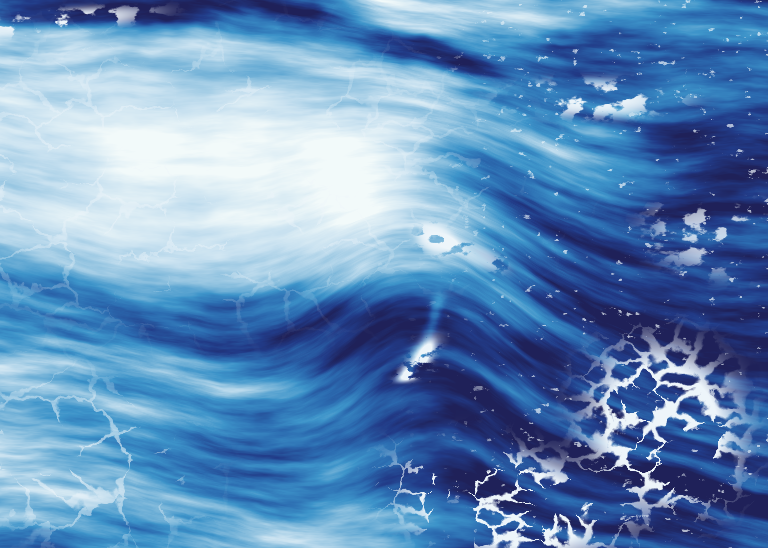
Reproduce this texture procedurally as a Shadertoy shader.

```glsl
// Churning blue sea with a pale aerated swell, a small cresting wave and lacy foam.

float hash(vec2 p) {
    vec3 q = fract(vec3(p.xyx) * 0.1031);
    q += dot(q, q.yzx + 33.33);
    return fract((q.x + q.y) * q.z);
}

float noise(vec2 p) {
    vec2 i = floor(p), f = fract(p);
    f = f * f * (3.0 - 2.0 * f);
    return mix(mix(hash(i), hash(i + vec2(1, 0)), f.x),
               mix(hash(i + vec2(0, 1)), hash(i + vec2(1, 1)), f.x), f.y);
}

float fbm(vec2 p) {
    float sum = 0.0, amp = 0.5;
    for (int i = 0; i < 5; i++) {
        sum += amp * noise(p);
        p = p * 2.03 + 17.3;
        amp *= 0.5;
    }
    return sum;
}

// Centred two-channel noise for bending coordinates
vec2 wobble(vec2 p) {
    return vec2(fbm(p), fbm(p + 41.7)) - 0.5;
}

// Soft-edged rotated ellipse with a flat middle
float blob(vec2 p, vec2 centre, vec2 radius, float angle) {
    float c = cos(angle), s = sin(angle);
    vec2 q = mat2(c, -s, s, c) * (p - centre) / radius;
    float d = dot(q, q);
    return exp(-d * d);
}

// Gap between nearest and second nearest cell point: zero on cell borders
float cellEdge(vec2 p) {
    vec2 cell = floor(p), f = fract(p);
    float near = 9.0, next = 9.0;
    for (int y = -1; y <= 1; y++)
    for (int x = -1; x <= 1; x++) {
        vec2 o = vec2(x, y);
        vec2 jitter = vec2(hash(cell + o), hash(cell + o + 57.0));
        float d = length(o + jitter - f);
        next = min(next, max(near, d));
        near = min(near, d);
    }
    return next - near;
}

// Broken, ragged net of foam threads
float foamNet(vec2 p, float scale, float width) {
    vec2 q = p + 0.07 * wobble(p * 13.0) + 0.025 * wobble(p * 48.0);
    float w = width * smoothstep(0.36, 0.62, fbm(p * 11.0 + 3.0)) + 0.005;
    float edge = cellEdge(q * vec2(scale, scale * 1.45));
    return (1.0 - smoothstep(w * 0.35, w, edge)) * smoothstep(0.01, 0.06, w);
}

// Small torn flecks
float flecks(vec2 p, float scale, float level) {
    return smoothstep(level, level + 0.09, fbm(p * vec2(scale, scale * 1.6)));
}

// Water brightness, 0 navy to 1 pale
float waterTone(vec2 p) {
    float t = mix(0.61, 0.14, smoothstep(0.55, 0.92, p.x));
    // pale swell, upper haze and sliding sheet
    t += 0.46 * blob(p, vec2(0.24, 0.70), vec2(0.62, 0.22), -0.05);
    t += 0.30 * blob(p, vec2(0.73, 0.66), vec2(0.17, 0.18), 0.0);
    t += 0.62 * blob(p, vec2(0.90, 0.99), vec2(0.32, 0.06), 0.05);
    t += 0.28 * blob(p, vec2(1.15, 0.88), vec2(0.50, 0.15), -0.1);
    t += 0.38 * blob(p, vec2(1.00, 0.76), vec2(0.29, 0.06), -0.33);
    // lit face of the wave and lighter shallows
    t += 0.25 * blob(p, vec2(0.87, 0.48), vec2(0.13, 0.14), -0.6);
    t += 0.20 * blob(p, vec2(0.62, 0.02), vec2(0.22, 0.07), 0.1);
    t += 0.16 * blob(p, vec2(0.04, 0.25), vec2(0.26, 0.13), -0.2);
    // troughs
    t -= 0.50 * blob(p, vec2(0.18, 0.995), vec2(0.40, 0.035), -0.03);
    t -= 0.42 * blob(p, vec2(0.70, 0.92), vec2(0.24, 0.03), -0.28);
    t -= 0.45 * blob(p, vec2(0.58, 0.40), vec2(0.27, 0.10), -0.08);
    t -= 0.20 * blob(p, vec2(0.20, 0.43), vec2(0.22, 0.035), -0.25);
    t -= 0.20 * blob(p, vec2(0.92, 0.36), vec2(0.15, 0.05), -0.4);
    t -= 0.14 * blob(p, vec2(0.60, 0.20), vec2(0.22, 0.10), 0.2);
    return t;
}

// Fine ripples drawn out along the flow, lifted over the crest
float streaks(vec2 p) {
    vec2 lift = (p - vec2(0.79, 0.45)) / vec2(0.22, 0.36);
    p.y -= 0.14 * exp(-dot(lift, lift)) + 0.02 * sin(7.0 * p.x + 5.0 * p.y);
    p.y += 0.12 * p.x + 0.04 * (fbm(p * 4.0) - 0.5);
    return 0.85 * (fbm(p * vec2(3.0, 19.0)) - 0.48)
         + 0.60 * (fbm(p * vec2(8.0, 55.0) + 5.0) - 0.48);
}

vec3 waterColour(float t) {
    vec3 ramp[7] = vec3[7](
        vec3(0.12, 0.13, 0.35), vec3(0.13, 0.23, 0.53), vec3(0.17, 0.42, 0.69),
        vec3(0.24, 0.58, 0.79), vec3(0.51, 0.73, 0.86), vec3(0.78, 0.88, 0.94),
        vec3(0.95, 0.98, 0.98));
    vec3 colour = ramp[0];
    for (int i = 1; i < 7; i++)
        colour = mix(colour, ramp[i], clamp(t * 5.0 - float(i - 1), 0.0, 1.0));
    return colour;
}

void mainImage(out vec4 fragColor, in vec2 fragCoord) {
    vec2 p = fragCoord / iResolution.y;
    float swell = blob(p, vec2(0.30, 0.68), vec2(0.60, 0.24), 0.0);

    // Water body
    float tone = waterTone(p + 0.13 * wobble(p * vec2(3.0, 5.0)));
    tone += streaks(p) * mix(1.0, 0.4, swell) + 0.25 * (fbm(p * 5.0 + 9.0) - 0.48);

    // Thin veins on the swell and in the lower left
    float veinArea = 0.45 * swell + 0.6 * blob(p, vec2(0.14, 0.16), vec2(0.22, 0.15), -0.3);
    float foam = veinArea * foamNet(p, 10.0, 0.11);

    // Thick lace on the dark water
    float lace = blob(p, vec2(1.21, 0.22), vec2(0.14, 0.16), 0.4)
               + blob(p, vec2(0.92, 0.08), vec2(0.21, 0.10), -0.2);
    foam = max(foam, min(lace * 1.3, 1.0) * foamNet(p + 2.0, 18.0, 0.40));

    // Scattered caps and spray
    float caps = blob(p, vec2(1.08, 0.82), vec2(0.16, 0.035), 0.0)
               + blob(p, vec2(0.10, 0.96), vec2(0.18, 0.022), 0.1)
               + 0.8 * blob(p, vec2(1.31, 0.57), vec2(0.13, 0.07), -0.1);
    foam = max(foam, caps * flecks(p, 26.0, 0.53));
    foam = max(foam, 0.7 * smoothstep(0.7, 1.0, p.x) * flecks(p + 5.0, 60.0, 0.70));

    // Breaking crest and the curled ridge below it
    float burst = blob(p, vec2(0.795, 0.565), vec2(0.045, 0.03), -0.5)
                + 0.7 * blob(p, vec2(0.87, 0.535), vec2(0.06, 0.02), -0.45);
    foam = max(foam, burst * flecks(p + 1.0, 34.0, 0.40));
    float drop = (0.47 - p.y) / 0.165;
    float side = p.x - 0.80 + 0.07 * drop * drop + 0.012 * (fbm(p * 30.0) - 0.5);
    float span = smoothstep(-0.1, 0.2, drop) * (1.0 - smoothstep(0.95, 1.05, drop));
    tone += 0.35 * span * exp(-pow(side / 0.012, 2.0));
    float curl = span * smoothstep(0.4, 0.7, drop) * exp(-pow((side - 0.008) / 0.017, 2.0));
    foam = max(foam, min(curl * 1.4, 1.0) * flecks(p + 8.0, 38.0, 0.38));

    vec3 foamWhite = vec3(0.93, 0.96, 0.98);
    fragColor = vec4(mix(waterColour(tone), foamWhite, clamp(foam, 0.0, 1.0)), 1.0);
}
```
